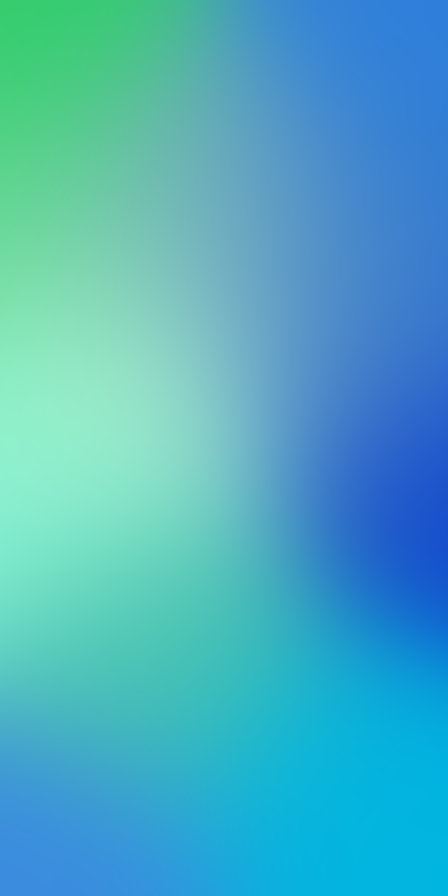
Give the GLSL for this background, as a Shadertoy shader.

```glsl
// Soft mesh gradient of green, mint, teal, cyan and blue glows.
#define GLOW_RADIUS 0.34
#define CANVAS_SPAN vec2(1.0, 2.0)

// Adds one glow: rgb holds weighted colour, a holds total weight.
void addGlow(inout vec4 blend, vec2 p, vec2 center, vec3 color) {
    vec2 offset = (p - center) / GLOW_RADIUS;
    float weight = exp(-dot(offset, offset));
    blend += vec4(color, 1.0) * weight;
}

void mainImage(out vec4 fragColor, in vec2 fragCoord) {
    vec2 p = fragCoord / iResolution.xy * CANVAS_SPAN;
    vec4 blend = vec4(0.0);

    // Upper band: green into sky blue
    addGlow(blend, p, vec2(0.00, 1.95), vec3(0.18, 0.80, 0.41));
    addGlow(blend, p, vec2(0.95, 1.90), vec3(0.18, 0.50, 0.86));
    addGlow(blend, p, vec2(0.00, 1.50), vec3(0.38, 0.86, 0.55));
    addGlow(blend, p, vec2(0.45, 1.50), vec3(0.46, 0.67, 0.74));
    addGlow(blend, p, vec2(1.00, 1.45), vec3(0.17, 0.46, 0.82));

    // Middle band: pale mint against deep blue
    addGlow(blend, p, vec2(0.28, 1.14), vec3(0.71, 0.97, 0.81));
    addGlow(blend, p, vec2(0.00, 0.95), vec3(0.53, 0.96, 0.84));
    addGlow(blend, p, vec2(0.76, 1.28), vec3(0.33, 0.55, 0.78));
    addGlow(blend, p, vec2(1.00, 0.94), vec3(0.06, 0.26, 0.80));

    // Lower band: teal, cyan and blue
    addGlow(blend, p, vec2(0.35, 0.58), vec3(0.28, 0.76, 0.68));
    addGlow(blend, p, vec2(0.80, 0.20), vec3(0.00, 0.71, 0.88));
    addGlow(blend, p, vec2(0.10, 0.00), vec3(0.23, 0.54, 0.88));

    fragColor = vec4(blend.rgb / blend.a, 1.0);
}
```
